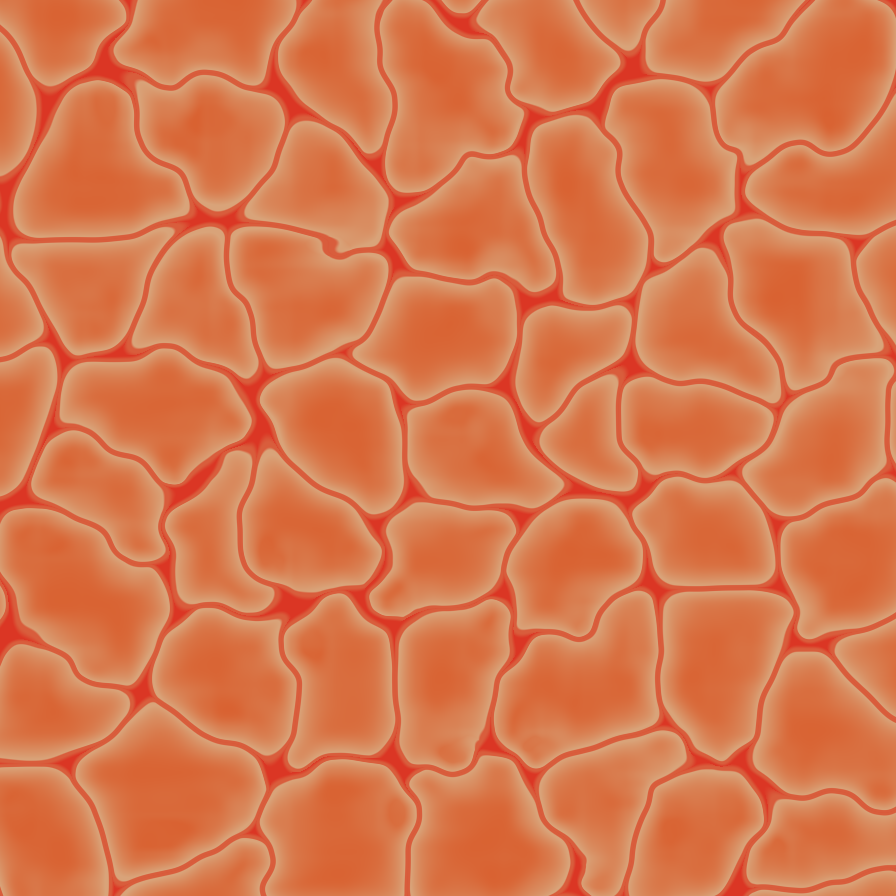
This pattern is drawn by a Shadertoy shader. Its source:

```glsl
// Wobbly orange cells with pale glowing rims, thin walls and red filled junctions.

const float CELLS = 6.9;           // cells across the canvas
const float JITTER = 0.82;         // irregularity of the cell centres
const float WALL_HALF = 0.021;     // half wall width, in cells
const float GLOW_LENGTH = 0.135;   // falloff of the pale rim, in cells
const float JUNCTION_MIN = 0.08;   // reach of the corner filling, in cells
const float JUNCTION_MAX = 0.24;
const float BEND_SIZE = 0.36;      // broad deformation of the cells
const float WOBBLE_SIZE = 0.18;    // small waves along the walls
const float WOBBLE_FREQ = 3.1;

const vec3 CORE_COLOR = vec3(0.850, 0.380, 0.190);
const vec3 RIM_COLOR = vec3(0.850, 0.640, 0.475);
const vec3 WALL_COLOR = vec3(0.850, 0.365, 0.235);
const vec3 JUNCTION_COLOR = vec3(0.860, 0.210, 0.140);

vec2 hash22(vec2 p) {
    vec3 q = fract(vec3(p.xyx) * vec3(0.1031, 0.1030, 0.0973));
    q += dot(q, q.yzx + 33.33);
    return fract((q.xx + q.yz) * q.zy);
}

// Smooth two-channel value noise in 0..1
vec2 noise2(vec2 p) {
    vec2 i = floor(p), f = fract(p);
    vec2 u = f * f * f * (f * (f * 6.0 - 15.0) + 10.0);
    vec2 low = mix(hash22(i), hash22(i + vec2(1, 0)), u.x);
    vec2 high = mix(hash22(i + vec2(0, 1)), hash22(i + vec2(1, 1)), u.x);
    return mix(low, high, u.y);
}

vec2 warp(vec2 p) {
    return p + BEND_SIZE * (noise2(p + 17.3) - 0.5)
             + WOBBLE_SIZE * (noise2(p * WOBBLE_FREQ + 51.7) - 0.5);
}

vec2 cellCentre(vec2 cell) {
    return cell + 0.5 + JITTER * (hash22(cell + 70.0) - 0.5);
}

float smoothMin(float a, float b, float k) {
    float h = max(k - abs(a - b), 0.0) / k;
    return min(a, b) - h * h * k * 0.25;
}

// x: rounded distance to the cell wall, y: strength of the rim glow
vec2 cellField(vec2 p, float rounding) {
    const float STEP = 0.01;
    vec2 w = warp(p);
    mat2 jacobian = mat2(warp(p + vec2(STEP, 0)) - w,
                         warp(p + vec2(0, STEP)) - w) / STEP;

    // Nearest centre
    vec2 base = floor(w), home = base, toHome = vec2(0);
    float nearest = 1e3;
    for (int y = -1; y <= 1; y++)
    for (int x = -1; x <= 1; x++) {
        vec2 cell = base + vec2(x, y);
        vec2 r = cellCentre(cell) - w;
        float d = dot(r, r);
        if (d < nearest) { nearest = d; home = cell; toHome = r; }
    }

    // Distances to the bisectors, corrected for the local stretch
    float wall = 10.0, glow = 0.0;
    for (int y = -2; y <= 2; y++)
    for (int x = -2; x <= 2; x++) {
        if (x == 0 && y == 0) continue;
        vec2 r = cellCentre(home + vec2(x, y)) - w;
        vec2 normal = normalize(r - toHome);
        float stretch = max(length(normal * jacobian), 0.35);
        float d = dot(0.5 * (r + toHome), normal) / stretch;
        wall = smoothMin(wall, d, rounding);
        glow += exp(-2.0 * max(d - WALL_HALF, 0.0) / GLOW_LENGTH);
    }
    return vec2(wall, min(sqrt(glow), 1.0));
}

void mainImage(out vec4 fragColor, in vec2 fragCoord) {
    float pixel = CELLS / iResolution.y;
    vec2 p = fragCoord * pixel + 3.0;

    float rounding = mix(JUNCTION_MIN, JUNCTION_MAX, noise2(p * 0.9 + 8.0).x);
    vec2 field = cellField(p, rounding);

    // Cell body, then walls that turn red where corners fill in
    vec3 body = mix(CORE_COLOR, RIM_COLOR, field.y);
    float redness = 1.0 - smoothstep(-0.025, 0.006, field.x);
    vec3 wall = mix(WALL_COLOR, JUNCTION_COLOR, redness);
    float inside = smoothstep(WALL_HALF - 0.7 * pixel, WALL_HALF + 0.7 * pixel, field.x);

    fragColor = vec4(mix(wall, body, inside), 1.0);
}
```
